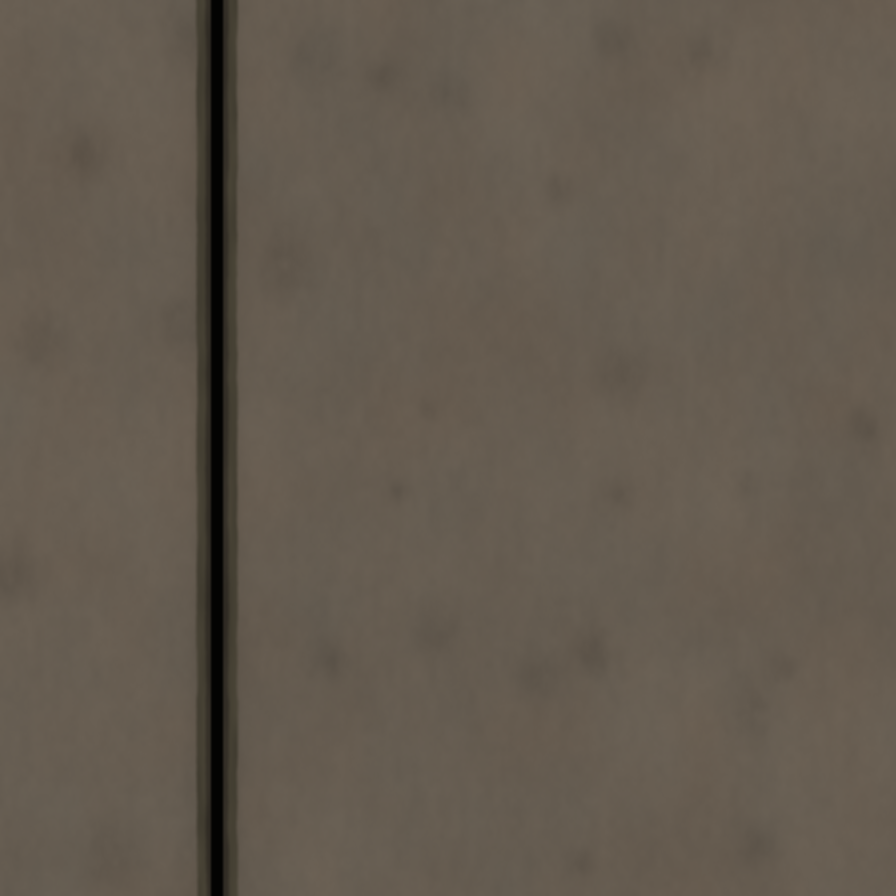
Reproduce this texture procedurally as a WebGL 2 fragment shader.

```glsl
#version 300 es
precision highp float;
// Draws a mottled grey-brown panel wall split by one dark vertical groove.

uniform vec2 u_resolution;
out vec4 outColor;

const vec3 PANEL_COLOR = vec3(0.402, 0.364, 0.318);
const vec3 BEVEL_COLOR = vec3(0.27, 0.25, 0.20);
const vec3 INNER_COLOR = vec3(0.20, 0.18, 0.15);
const vec3 CORE_COLOR = vec3(0.012, 0.010, 0.007);
const vec3 WARM_TINT = vec3(0.012, -0.003, -0.010);

const float GROOVE_X = 0.2422;
const float CORE_HALF = 0.0068;
const float INNER_HALF = 0.0125;
const float BEVEL_HALF = 0.0225;
const float EDGE_SOFT = 0.0022;
const float EDGE_WOBBLE = 0.0012;
const float SHADOW_WIDTH = 0.012;
const float SHADOW_DEPTH = 0.06;

const float CLOUD_DEPTH = 0.045;
const float GRAIN_DEPTH = 0.022;
const float SMUDGE_CELLS = 8.0;
const float SMUDGE_DEPTH = 0.075;
const float SMUDGE_CHANCE = 0.36;

float hash(vec2 p) {
    vec3 q = fract(p.xyx * vec3(0.1031, 0.1030, 0.0973));
    q += dot(q, q.yzx + 33.33);
    return fract((q.x + q.y) * q.z);
}

float valueNoise(vec2 p) {
    vec2 cell = floor(p);
    vec2 f = fract(p);
    f = f * f * (3.0 - 2.0 * f);
    float low = mix(hash(cell), hash(cell + vec2(1.0, 0.0)), f.x);
    float high = mix(hash(cell + vec2(0.0, 1.0)), hash(cell + 1.0), f.x);
    return mix(low, high, f.y);
}

float fbm(vec2 p) {
    float sum = 0.0;
    float weight = 0.5;
    for (int octave = 0; octave < 4; octave++) {
        sum += weight * valueNoise(p);
        p = p * 2.03 + 17.3;
        weight *= 0.5;
    }
    return sum / 0.9375;
}

// Soft, ragged stains scattered over a jittered grid
float smudges(vec2 uv) {
    vec2 grid = uv * SMUDGE_CELLS;
    vec2 base = floor(grid);
    float ragged = 0.4 + 1.2 * fbm(uv * vec2(75.0, 50.0));
    float total = 0.0;
    for (int y = -1; y <= 1; y++) {
        for (int x = -1; x <= 1; x++) {
            vec2 cell = base + vec2(x, y) + 40.0;
            float present = step(hash(cell + 7.1), SMUDGE_CHANCE);
            vec2 center = cell - 40.0 + vec2(hash(cell), hash(cell + 19.7));
            vec2 radius = mix(vec2(0.10), vec2(0.26, 0.30), hash(cell + 31.9));
            vec2 d = (grid - center) / radius;
            total += present * exp(-dot(d, d)) * ragged;
        }
    }
    return min(total, 1.3);
}

vec3 panelSurface(vec2 uv) {
    float clouds = fbm(uv * vec2(9.0, 7.0) + 3.7) - 0.5;
    float streaks = valueNoise(uv * vec2(95.0, 28.0) + 61.0) - 0.5;
    float grain = fbm(uv * vec2(110.0, 85.0) + 11.0) - 0.5;
    float warmth = fbm(uv * vec2(14.0, 11.0) + 83.0) - 0.5;
    float tone = 1.0 + CLOUD_DEPTH * clouds * 2.0
               + GRAIN_DEPTH * (streaks + 2.0 * grain)
               - SMUDGE_DEPTH * smudges(uv);
    return PANEL_COLOR * tone + WARM_TINT * warmth;
}

// Coverage of a vertical band reaching halfWidth either side of its axis
float band(float dist, float halfWidth, float softness) {
    return 1.0 - smoothstep(halfWidth - softness, halfWidth + softness, dist);
}

void main() {
    vec2 uv = gl_FragCoord.xy / u_resolution;
    float softness = max(EDGE_SOFT, 0.75 / u_resolution.x);
    float side = uv.x - GROOVE_X;
    float dist = abs(side);
    vec3 color = panelSurface(uv);

    // Faint shadow beside the groove
    float beyond = max(dist - BEVEL_HALF, 0.0);
    color *= 1.0 - SHADOW_DEPTH * exp(-beyond / SHADOW_WIDTH);

    // Worn bevel, inner lip and black core
    float wobble = EDGE_WOBBLE * (fbm(vec2(sign(side) * 5.0 + 9.0, uv.y * 38.0)) - 0.5) * 2.0;
    float wear = 0.92 + 0.16 * valueNoise(vec2(side * 90.0 + 20.0, uv.y * 24.0));
    color = mix(color, BEVEL_COLOR * wear, band(dist, BEVEL_HALF + wobble, softness * 1.3));
    color = mix(color, INNER_COLOR * wear, band(dist, INNER_HALF + wobble, softness * 1.3));
    color = mix(color, CORE_COLOR, band(dist, CORE_HALF, softness));

    outColor = vec4(color, 1.0);
}
```
